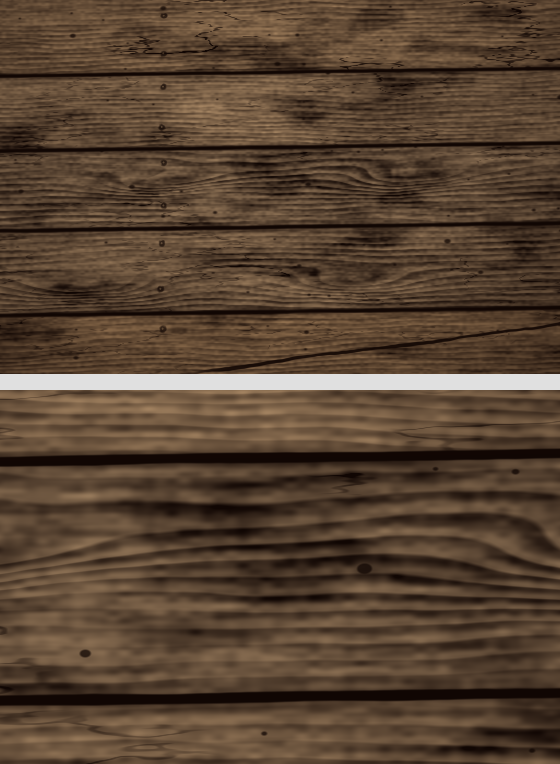
Top, the full canvas; bottom, a detail of the centre.
Give the GLSL for this texture, as a Shadertoy shader.

```glsl
#define DARK vec3(0.065, 0.025, 0.012)
#define LIGHT vec3(0.59, 0.47, 0.345)
#define TILT 0.014
#define FIRST_SEAM 0.156
#define BOARD_HEIGHT 0.233
#define BOARD_SHRINK 0.0065
#define SEAM_HALF_WIDTH 0.0042
#define NAIL_X 0.434
#define NAIL_RADIUS 0.0085
#define PIT_CELLS 13.0

float hash(vec2 p) {
    vec3 q = fract(vec3(p.xyx) * 0.1031);
    q += dot(q, q.yzx + 33.33);
    return fract((q.x + q.y) * q.z);
}

float noise(vec2 p) {
    vec2 i = floor(p), f = fract(p);
    f = f * f * (3.0 - 2.0 * f);
    return mix(mix(hash(i), hash(i + vec2(1, 0)), f.x),
               mix(hash(i + vec2(0, 1)), hash(i + vec2(1, 1)), f.x), f.y);
}

float fbm(vec2 p) {
    float sum = 0.0, amp = 0.53;
    for (int i = 0; i < 4; i++) {
        sum += amp * noise(p);
        p = p * 2.03 + 17.3;
        amp *= 0.5;
    }
    return sum;
}

// Board coordinate: whole numbers lie on the seams
float boardCoord(float y) {
    float root = BOARD_HEIGHT * BOARD_HEIGHT - 4.0 * BOARD_SHRINK * (y - FIRST_SEAM);
    return (BOARD_HEIGHT - sqrt(max(root, 0.0))) / (2.0 * BOARD_SHRINK);
}

// Darkness of the growth rings, bent around knots; eye returns the knot cores
float growthRings(vec2 p, float id, float f, out float eye) {
    bool figured = id > -0.5 && id < 1.5;
    float bend = 0.06 * fbm(vec2(p.x * 1.6, p.y * 4.0) + id * 7.7);
    bend += 0.006 * fbm(vec2(p.x * 7.0, p.y * 22.0));
    eye = 0.0;
    for (int j = 0; j < 2; j++) {
        vec2 knot = vec2(0.25 + 0.68 * float(j) + 0.19 * id, 0.33 + 0.25 * mod(id, 2.0));
        vec2 q = vec2(p.x - knot.x, (f - knot.y) * 0.21);
        q.y += 0.03 * (fbm(p * vec2(5.0, 9.0) + id) - 0.5) - 0.08 * q.x * mod(id, 2.0);
        float bump = exp(-dot(q / vec2(0.17, 0.034), q / vec2(0.17, 0.034)));
        bend += bump * (figured ? 0.055 : 0.012);
        eye += figured ? smoothstep(0.55, 0.95, bump + 0.5 * (fbm(p * vec2(9.0, 40.0)) - 0.5)) : 0.0;
    }
    float density = figured ? 58.0 : 78.0;
    float h = (p.y + bend) * density;
    float phase = fract(h);
    float line = smoothstep(0.1, 0.75, phase) * (1.0 - smoothstep(0.8, 1.0, phase));
    line = mix(line, 0.42, smoothstep(0.3, 0.8, fwidth(h)));
    float patchy = smoothstep(0.28, 0.62, fbm(p * vec2(3.0, 13.0) + id * 3.1));
    return line * (0.35 + 0.65 * patchy) * (figured ? 1.0 : 0.65);
}

// Small worm holes and dents scattered over a jittered grid
float pits(vec2 p, float px) {
    vec2 cell = floor(p * PIT_CELLS);
    vec2 centre = (cell + 0.25 + 0.5 * vec2(hash(cell), hash(cell + 41.0))) / PIT_CELLS;
    float radius = mix(0.0015, 0.0055, pow(hash(cell + 9.0), 2.0));
    float d = length((p - centre) * vec2(0.7, 1.0)) - radius;
    return step(0.72, hash(cell + 73.0)) * (1.0 - smoothstep(-px, px * 1.2, d));
}

void mainImage(out vec4 fragColor, in vec2 fragCoord) {
    float px = 1.0 / iResolution.y;
    vec2 screen = fragCoord / iResolution.xy;
    vec2 p = fragCoord * px;
    p.y -= TILT * p.x;

    float k = boardCoord(p.y);
    float id = clamp(floor(k), -1.0, 3.0);
    float f = k - id;
    vec2 shift = vec2(id * 13.7 + 40.0, id * 5.3 + 20.0);

    // Grain, fibres and stains
    float eye;
    float rings = growthRings(p, id, f, eye);
    float fibre = noise(p * vec2(9.0, 150.0) + shift) * 0.6 + noise(p * vec2(32.0, 230.0) + shift) * 0.4;
    float blotch = fbm(p * vec2(2.5, 9.0) + shift);
    float stain = smoothstep(0.56, 0.76, fbm(p * vec2(5.0, 14.0) + shift * 2.0));
    float tone = 0.73 + 0.5 * (blotch - 0.5) + 0.42 * (fibre - 0.5);
    tone += 0.2 * (noise(p * vec2(95.0, 170.0)) - 0.5);
    tone -= 0.36 * rings + 0.3 * stain + 0.2 * eye;

    // Faint pale bands across the boards
    for (int j = 0; j < 2; j++) {
        float bx = (p.x - 0.89 - 0.39 * float(j)) / 0.012;
        tone += 0.07 * exp(-bx * bx) * noise(p * vec2(20.0, 30.0));
    }

    // Short fissures along the grain, most on the top board
    float ridge = abs(fbm(p * vec2(6.0, 38.0) + shift) - 0.5);
    float fissure = (1.0 - smoothstep(0.004, 0.028, ridge)) * smoothstep(0.5, 0.68, noise(p * vec2(5.0, 15.0) + shift));
    tone -= fissure * (id > 2.5 ? 0.42 : 0.22);
    tone *= 1.0 - 0.75 * pits(p, px);

    // Two nails per board
    for (int j = 0; j < 2; j++) {
        float jitter = 0.012 * (hash(vec2(id + 5.0, float(j))) - 0.5);
        vec2 q = vec2(p.x - NAIL_X - jitter, (f - 0.28 - 0.54 * float(j)) * 0.21);
        float d = length(q) + 0.003 * (noise(p * 160.0) - 0.5);
        tone *= 1.0 - 0.7 * (1.0 - smoothstep(NAIL_RADIUS - 0.003, NAIL_RADIUS + px, d));
        tone += 0.35 * (1.0 - smoothstep(0.001, 0.004, length(q - vec2(-0.001, 0.001))));
    }

    // Light falls off toward the sides and the bottom
    vec2 away = (screen - vec2(0.47, 0.6)) * vec2(1.0, 0.85);
    tone *= 1.09 - 0.95 * dot(away, away);

    // Long split in the bottom board
    float split = p.y + TILT * p.x - 0.004 - 0.135 * (p.x - 0.527);
    split += 0.012 * (fbm(vec2(p.x * 11.0, 3.0)) - 0.5);
    float splitWidth = 0.0008 + 0.0028 * noise(vec2(p.x * 13.0, 8.0));
    float splitMask = smoothstep(0.46, 0.6, p.x) * (id < -0.5 ? 1.0 : 0.0);
    tone *= 1.0 - 0.9 * splitMask * (1.0 - smoothstep(splitWidth, splitWidth + 1.5 * px, abs(split)));

    // Seams with worn edges and a soft shadow
    float seam = abs(k - clamp(round(k), 0.0, 3.0)) * 0.215;
    float halfWidth = SEAM_HALF_WIDTH + 0.0025 * (fbm(vec2(p.x * 14.0, id)) - 0.5);
    tone *= 1.0 - 0.4 * exp(-max(seam - halfWidth, 0.0) / 0.006);
    tone *= smoothstep(halfWidth - px, halfWidth + 1.3 * px, seam);

    // Board tint
    vec3 color = mix(DARK, LIGHT, clamp(tone, 0.0, 1.1));
    float warmth = hash(vec2(id + 11.0, 2.0)) - 0.5;
    color *= 1.0 + warmth * vec3(0.04, -0.01, -0.09);
    fragColor = vec4(color, 1.0);
}
```
